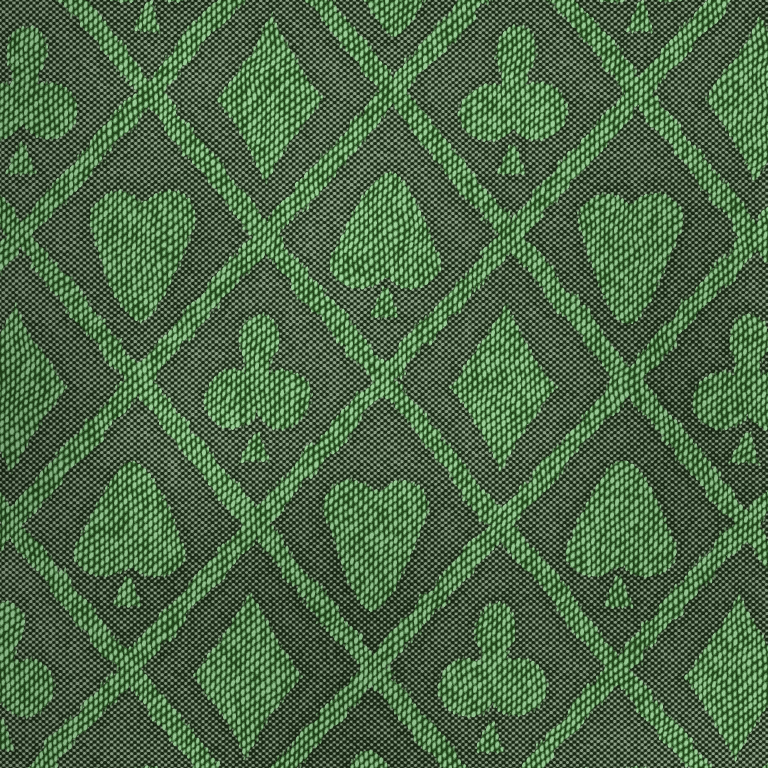
This pattern is drawn by a Shadertoy shader. Its source:

```glsl
// Green woven cloth: a rope lattice of lozenges holding the four card suits.

float hash(vec2 p) {
    p = fract(p * vec2(0.1031, 0.1137));
    p += dot(p, p.yx + 33.33);
    return fract((p.x + p.y) * p.x * 17.3);
}

float noise(vec2 p) {
    vec2 i = floor(p), f = fract(p);
    f = f * f * (3.0 - 2.0 * f);
    return mix(mix(hash(i), hash(i + vec2(1, 0)), f.x),
               mix(hash(i + vec2(0, 1)), hash(i + vec2(1, 1)), f.x), f.y);
}

// Fine staggered ground threads, -1 to 1
float groundWeave(vec2 p) {
    vec2 a = 6.28318 * p / vec2(0.88, 0.76);
    return cos(a.x) * cos(a.y);
}

// Tall leaning stitches in staggered columns, bright at their cores
float stitches(vec2 p) {
    vec2 g = p / vec2(0.64, 1.08);
    g.y += 0.5 * mod(floor(g.x), 2.0);
    vec2 cell = floor(g);
    vec2 q = g - cell - 0.5;
    q.x -= 0.3 * q.y;
    return 1.4 - 1.22 * length(q * vec2(2.0, 1.85)) + 0.3 * (hash(cell) - 0.5);
}

// Suit distances, in hundredths of the canvas
float diamond(vec2 q) {
    vec2 s = pow(abs(q) / vec2(7.0, 10.9), vec2(0.92));
    return (s.x + s.y - 1.0) * 5.6;
}

float heart(vec2 q) {
    float cleft = length(q - vec2(0, 2.4)) - 2.9;
    q.x = abs(q.x);
    float halfWidth = 6.8 * pow(clamp((q.y + 10.5) / 13.4, 0.0, 1.0), 0.58);
    float taper = max((q.x - halfWidth) * 0.85, max(q.y - 2.9, -10.5 - q.y));
    return min(min(taper, cleft), length(q - vec2(3.3, 3.1)) - 3.55);
}

float stem(vec2 q) {
    return max(abs(q.x) - 0.3 - 0.4 * (-5.7 - q.y), abs(q.y + 7.75) - 1.95);
}

float spade(vec2 q) {
    return min(heart(q * vec2(0.95, -1.14)), stem(q));
}

float club(vec2 q) {
    float top = (length((q - vec2(0, 6.2)) / vec2(2.65, 3.4)) - 1.0) * 2.8;
    float sides = length(vec2(abs(q.x) - 3.2, q.y + 1.5)) - 3.75;
    float neck = max(abs(q.x) - 1.7, abs(q.y - 1.5) - 3.0);
    return min(min(top, sides), min(neck, stem(q)));
}

// Distance to the raised figure: lattice ropes and one suit per lozenge
float figure(vec2 p) {
    vec2 pitch = vec2(31.9, 37.5);
    vec2 r = vec2(p.x - 49.9, 50.5 - p.y);
    r.x += 0.035 * r.y;
    vec2 g = r / pitch;
    vec2 uv = vec2(g.x + g.y, g.x - g.y);
    vec2 cell = floor(uv);

    vec2 toRope = abs(uv - round(uv)) * 24.3;
    float rope = min(toRope.x, toRope.y) - 1.3;
    rope += 0.8 * (noise(p * 0.8) - 0.5);

    vec2 center = vec2(cell.x + cell.y + 1.0, cell.x - cell.y) * 0.5;
    vec2 q = (g - center) * pitch * vec2(1, -1);
    q += vec2(0.35, 1.0) + 0.4 * (vec2(hash(cell + 20.0), hash(cell + 57.0)) - 0.5);

    vec2 parity = mod(cell, 2.0);
    float suit;
    if (parity.x < 0.5) suit = parity.y < 0.5 ? diamond(q) : heart(q);
    else suit = parity.y < 0.5 ? spade(q) : club(q);
    return min(rope, suit);
}

// Three-tone thread shading
vec3 shade(float k, vec3 dark, vec3 mid, vec3 light) {
    vec3 c = mix(dark, mid, smoothstep(0.15, 0.5, k));
    return mix(c, light, smoothstep(0.52, 0.92, k));
}

void mainImage(out vec4 fragColor, in vec2 fragCoord) {
    vec2 p = 100.0 * fragCoord / iResolution.y;
    float pixel = 100.0 / iResolution.y;

    // Slack in the cloth
    vec2 slack = vec2(noise(p * 0.3), noise(p * 0.3 + 40.0)) - 0.5;

    // Coarse raised stitches over a fine ground
    float stitch = stitches(p + 0.5 * slack);
    float ground = groundWeave(p + 0.12 * slack);
    float grain = noise(p * 1.7) - 0.5;
    float fine = noise(p * 3.1 + 9.0) - 0.5;

    // Stitches scallop the figure's edge
    float d = figure(p + 0.5 * slack) - 0.35 * (stitch - 0.5);
    float mask = 1.0 - smoothstep(-0.1 - 0.5 * pixel, 0.1 + 0.5 * pixel, d);

    float broad = noise(p * 0.045 + 3.0) - 0.5;
    float edgeShadow = 0.18 * exp(-max(d, 0.0) * 1.1);
    vec3 base = shade(0.5 + 0.66 * ground + 0.3 * fine + 0.16 * broad - edgeShadow,
                      vec3(0.09, 0.15, 0.07), vec3(0.27, 0.34, 0.25), vec3(0.55, 0.62, 0.53));
    vec3 raised = shade(stitch + 0.2 * grain + 0.2 * fine,
                        vec3(0.13, 0.27, 0.10), vec3(0.32, 0.51, 0.30), vec3(0.60, 0.79, 0.59));

    // Uneven light, dimmer toward the left
    vec3 color = mix(base, raised, mask);
    color *= (0.88 + 0.12 * smoothstep(0.0, 22.0, p.x)) * (1.0 + 0.12 * broad);
    fragColor = vec4(color, 1.0);
}
```
